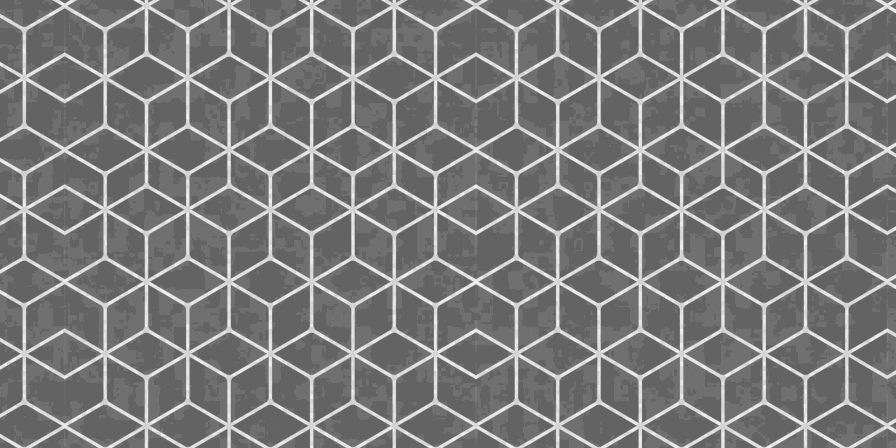
This pattern is drawn by a WebGL 1 fragment shader. Its source:

```glsl
precision highp float;
// Tumbling-block line lattice on dark grey, with tile seams and faint blocky wear.
uniform vec2 u_resolution;

float hash(vec2 p) {
  vec3 q = fract(p.xyx * vec3(0.1031, 0.1030, 0.0973));
  q += dot(q, q.yzx + 33.33);
  return fract((q.x + q.y) * q.z);
}

// Value noise with flat cells and narrow blended borders
float blockNoise(vec2 p) {
  vec2 cell = floor(p);
  vec2 f = smoothstep(0.42, 0.58, fract(p));
  return mix(mix(hash(cell), hash(cell + vec2(1.0, 0.0)), f.x),
             mix(hash(cell + vec2(0.0, 1.0)), hash(cell + 1.0), f.x), f.y);
}

float segment(vec2 p, vec2 end) {
  return length(p - end * clamp(dot(p, end) / dot(end, end), 0.0, 1.0));
}

const vec2 PERIOD = vec2(70.8, 123.5);
const float EDGE = 41.17;

// Distances from the nearest star of one sublattice: x slanted, y upright, z joints
vec3 starDistances(vec2 p) {
  vec2 q = abs(mod(p + 0.5 * PERIOD, PERIOD) - 0.5 * PERIOD);
  vec2 corner = vec2(0.5 * PERIOD.x, 0.5 * EDGE);
  float joint = min(length(q), min(length(q - corner), length(q - vec2(0.0, EDGE))));
  return vec3(segment(q, corner), segment(q, vec2(0.0, EDGE)), joint);
}

void main() {
  // Sheet is 384 units high, y pointing down
  float unit = 384.0 / u_resolution.y;
  vec2 sheet = vec2(gl_FragCoord.x, u_resolution.y - gl_FragCoord.y) * unit;

  // Tile repeat: a narrow strip is lost at each seam
  float tileX = mod(sheet.x - 55.5, 352.5);
  float seamDist = min(tileX, 352.5 - tileX);
  vec2 p = vec2(tileX + 0.75, sheet.y - 5.0 + 10.5 * step(154.5, sheet.y));

  // Two interleaved star lattices; upright edges vanish at the side seams
  vec3 d = min(starDistances(p), starDistances(p + 0.5 * PERIOD));
  float inside = step(12.0, seamDist);
  float lineDist = mix(d.x, min(d.x, d.y), inside);
  float jointDist = mix(99.0, d.z, inside);

  // Blocky background patches, denser beside the lines
  float wear = 0.5 * blockNoise(sheet / vec2(13.0, 16.0))
             + 0.3 * blockNoise(sheet / 8.0 + 37.0)
             + 0.2 * blockNoise(sheet / 4.0 + 91.0)
             + 0.3 * exp(-lineDist / 5.0);
  float shade = mix(0.39, 0.44, smoothstep(0.63, 0.67, wear));

  // Hairline left along the side seam
  float hairline = 1.0 - smoothstep(0.2, 0.6 + 0.5 * unit, seamDist);
  shade += 0.06 * hairline * blockNoise(sheet / vec2(30.0, 9.0));

  // Pale lines with slightly uneven brightness, then greyer joints
  float soft = 0.35 + 0.35 * unit;
  float ink = mix(0.84, 0.94, blockNoise(sheet / 4.0 + 17.0));
  shade = mix(shade, ink, 1.0 - smoothstep(1.45 - soft, 1.45 + soft, lineDist));
  float joint = 1.0 - smoothstep(2.7 - soft, 2.7 + soft, jointDist);
  shade = mix(shade, 0.82, 0.85 * joint);

  gl_FragColor = vec4(vec3(shade), 1.0);
}
```
